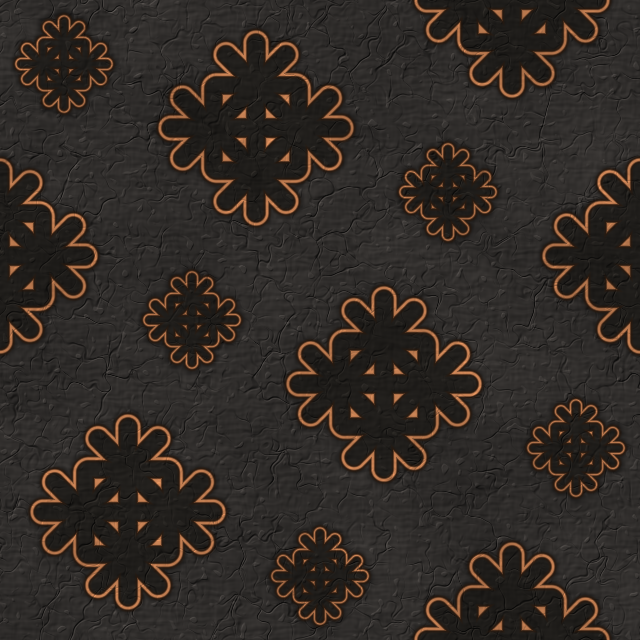
Give the GLSL for this pattern, as a Shadertoy shader.

```glsl
// Copper-outlined rosettes in two sizes on a skewed lattice over cracked dark linen.

const float CELLS = 5.0;                      // grid units across the canvas
const vec2 LARGE_ORIGIN = vec2(4.0, 0.0);     // one large rosette centre
const vec2 SMALL_ORIGIN = vec2(2.5, 0.5);     // one small rosette centre
const float SMALL_SCALE = 0.5;

// Rosette proportions, in grid units
const float PETAL_HUB = 0.339;
const float PETAL_TIP = 0.664;
const vec2 SIDE_TIP = vec2(0.234, 0.573);
const float PETAL_RADIUS = 0.087;
const float BODY_HALF = 0.417;
const float BODY_CORNER = 0.11;
const float TRI_OUTER = 0.262;
const float TRI_INNER = 0.076;
const float TRI_LEG = 0.082;

const float LARGE_LINE = 0.0135;              // half widths
const float SMALL_LINE = 0.0085;
const float RIM = 0.026;
const float SHADOW = 0.07;

const vec2 CRACK_SCALES = vec2(13.0, 25.0);
const vec2 LIGHT_STEP = vec2(-0.0011, 0.0014);

const vec3 GROUND = vec3(0.187, 0.177, 0.170);
const vec3 INSIDE = vec3(0.120, 0.112, 0.102);
const vec3 BROWN = vec3(0.16, 0.095, 0.05);
const vec3 COPPER_EDGE = vec3(0.52, 0.33, 0.21);
const vec3 COPPER_CORE = vec3(0.74, 0.48, 0.31);

vec2 hash2(vec2 p) {
    vec3 q = fract(p.xyx * vec3(0.1031, 0.1030, 0.0973));
    q += dot(q, q.yzx + 33.33);
    return fract((q.xx + q.yz) * q.zy);
}

float cornerSlope(vec2 cell, vec2 offset) {
    return dot(hash2(cell) * 2.0 - 1.0, offset);
}

float gradientNoise(vec2 p) {
    vec2 i = floor(p), f = fract(p), e = vec2(1.0, 0.0);
    vec2 u = f * f * f * (f * (f * 6.0 - 15.0) + 10.0);
    float low = mix(cornerSlope(i, f), cornerSlope(i + e, f - e), u.x);
    float high = mix(cornerSlope(i + e.yx, f - e.yx), cornerSlope(i + 1.0, f - 1.0), u.x);
    return 1.4 * mix(low, high, u.y);
}

// Distance to the nearest Voronoi border
float voronoiEdge(vec2 p) {
    vec2 cell = floor(p), f = fract(p), nearest = vec2(8.0);
    for (int k = 0; k < 9; k++) {
        vec2 g = vec2(k % 3, k / 3) - 1.0;
        vec2 r = g + hash2(cell + g) - f;
        if (dot(r, r) < dot(nearest, nearest)) nearest = r;
    }
    float edge = 8.0;
    for (int k = 0; k < 25; k++) {
        vec2 g = vec2(k % 5, k / 5) - 2.0;
        vec2 r = g + hash2(cell + g) - f, across = r - nearest;
        if (dot(across, across) > 1e-5)
            edge = min(edge, dot(0.5 * (nearest + r), normalize(across)));
    }
    return edge;
}

// Short cracks that fade in and out along the borders
float cracks(vec2 uv, vec2 warp, float scale) {
    float edge = voronoiEdge(uv * scale + 0.02 * scale * warp) / scale;
    float broken = smoothstep(-0.2, 0.25, gradientNoise(uv * scale * 0.8 + scale));
    return broken * (1.0 - smoothstep(0.0, 0.0028, edge));
}

// Linen threads, wrinkles, specks and cracks
float surfaceHeight(vec2 uv) {
    vec2 warp = vec2(gradientNoise(uv * 42.0), gradientNoise(uv * 42.0 + 19.0));
    vec2 w = uv + 0.004 * warp;
    float threads = 0.26 * gradientNoise(w * vec2(22.0, 150.0))
                  + 0.10 * gradientNoise(w * vec2(170.0, 24.0));
    float grain = 0.25 * gradientNoise(w * vec2(36.0, 50.0)) + 0.26 * gradientNoise(w * 105.0);
    float wrinkles = -0.3 * smoothstep(0.12, 0.0, abs(gradientNoise(w * vec2(40.0, 28.0) + 5.0)))
                   * smoothstep(0.0, 0.4, gradientNoise(uv * 19.0 + 8.0));
    float specks = 0.5 * smoothstep(0.32, 0.6, gradientNoise(w * 80.0 + 7.0));
    float crack = max(cracks(uv, warp, CRACK_SCALES.x), 0.7 * cracks(uv, warp, CRACK_SCALES.y));
    return threads + grain + wrinkles + specks - 0.6 * crack;
}

// Offset from the nearest point of the square lattice spanned by (2,1) and (-1,2)
vec2 latticeRepeat(vec2 p) {
    vec2 q = vec2(2.0 * p.x + p.y, 2.0 * p.y - p.x) / 5.0;
    q -= round(q);
    return vec2(2.0 * q.x - q.y, q.x + 2.0 * q.y);
}

float capsule(vec2 p, vec2 a, vec2 b) {
    vec2 axis = b - a;
    float t = clamp(dot(p - a, axis) / dot(axis, axis), 0.0, 1.0);
    return length(p - a - axis * t) - PETAL_RADIUS;
}

// x: outline distance, y: distance to the inlaid triangles
vec2 rosette(vec2 p) {
    p = abs(p);
    if (p.x > p.y) p = p.yx;
    vec2 hub = vec2(0.0, PETAL_HUB);
    vec2 q = p - BODY_HALF + BODY_CORNER;
    float body = length(max(q, 0.0)) + min(max(q.x, q.y), 0.0) - BODY_CORNER;
    float petals = min(capsule(p, hub, vec2(0.0, PETAL_TIP)), capsule(p, hub, SIDE_TIP));
    float diagonal = (p.x + p.y) * 0.7071;
    float outer = max(p.y - TRI_OUTER, 0.7071 * (2.0 * TRI_OUTER - TRI_LEG) - diagonal);
    float inner = max(TRI_INNER - p.x, diagonal - 0.7071 * (2.0 * TRI_INNER + TRI_LEG));
    return vec2(min(body, petals), min(outer, inner));
}

void mainImage(out vec4 fragColor, in vec2 fragCoord) {
    vec2 uv = fragCoord / iResolution.y;
    vec2 p = uv * CELLS;
    float aa = 0.9 * CELLS / iResolution.y;

    vec2 large = rosette(latticeRepeat(p - LARGE_ORIGIN));
    vec2 small = SMALL_SCALE * rosette(latticeRepeat(p - SMALL_ORIGIN) / SMALL_SCALE);
    float shape = min(large.x, small.x);
    float line = min(abs(large.x) - LARGE_LINE, abs(small.x) - SMALL_LINE);
    float copper = min(line, min(large.y, small.y + 0.002));

    // Relief lighting
    float h = surfaceHeight(uv);
    float relief = h - surfaceHeight(uv + LIGHT_STEP);
    float blotch = gradientNoise(uv * 6.0) + 0.6 * gradientNoise(uv * vec2(9.0, 17.0));
    float shade = clamp(1.0 + 0.32 * h + 0.85 * relief + 0.12 * blotch, 0.3, 2.0);

    // Ground, shadow, fill, then copper with a burnt rim
    vec3 color = GROUND * mix(0.55, 1.0, smoothstep(0.0, SHADOW, shape));
    color = mix(color, INSIDE, 1.0 - smoothstep(-aa, aa, shape)) * shade;
    color = mix(color, BROWN, 0.85 * (1.0 - smoothstep(0.0, RIM, copper)));
    vec3 metal = mix(COPPER_EDGE, COPPER_CORE, smoothstep(0.0, 0.011, -copper));
    metal *= clamp(1.0 + 0.35 * relief + 0.15 * blotch, 0.7, 1.25);
    color = mix(color, metal, 1.0 - smoothstep(-aa, aa, copper));
    fragColor = vec4(color, 1.0);
}
```
